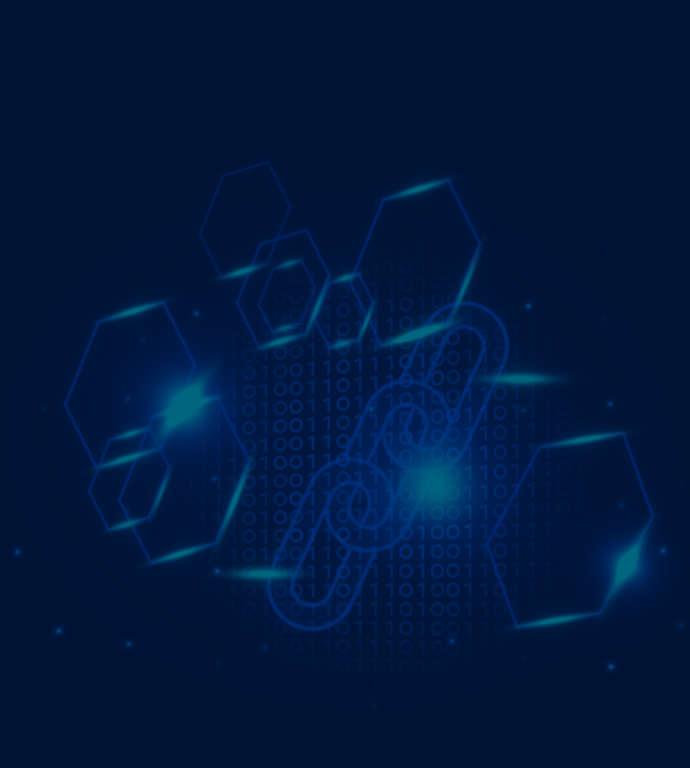
Write a WebGL 1 fragment shader that draws this background.

```glsl
precision highp float;
// Dark blue backdrop: glowing hexagons, a three-link chain and a field of binary digits.
uniform vec2 u_resolution;

const vec3 NAVY = vec3(0.0, 0.074, 0.205);
const vec3 BLUE = vec3(0.0, 0.18, 0.53);
const vec3 TEAL = vec3(0.0, 0.42, 0.50);
const vec2 LINK_STEP = vec2(0.57, 0.78);
float px; // size of one pixel in scene units

float hash(vec2 p) {
  vec3 q = fract(vec3(p.xyx) * 0.1031);
  q += dot(q, q.yzx + 33.33);
  return fract((q.x + q.y) * q.z);
}

float segment(vec2 p, vec2 a, vec2 b) {
  vec2 d = b - a;
  return length(p - a - d * clamp(dot(p - a, d) / dot(d, d), 0.0, 1.0));
}

float stroke(float d, float width) {
  return 1.0 - smoothstep(max(0.0, width - px), width + px, d);
}

// Flare lying along a direction, with a sharp ridge and a soft skirt
float streak(vec2 p, vec2 centre, vec2 dir, float len, float width) {
  vec2 u = normalize(dir), q = p - centre;
  float along = dot(q, u) / len;
  float across = abs(q.x * u.y - q.y * u.x) / width;
  return exp(-along * along) * (0.9 * exp(-across * across) + 0.35 * exp(-across * 0.6 - along * along));
}

// Skewed hexagon with corners a, b, b - a and their opposites; x = outline, y = flares
vec2 hexagon(vec2 p, vec2 centre, vec2 a, vec2 b) {
  vec2 q = p - centre;
  if (q.y * a.x < q.x * a.y) q = -q;
  float d = min(segment(q, a, b), min(segment(q, b, b - a), segment(q, b - a, -a)));
  float outline = stroke(d, 0.013) + 0.35 * exp(-d / 0.04);
  return vec2(outline, streak(q, b - 0.45 * a, a, 0.36 * length(a), 0.032));
}

vec2 tile(vec2 p, vec2 centre, float size) {
  return hexagon(p, centre, size * vec2(0.78, 0.24), size * vec2(0.40, 1.0));
}

// Signed distance to the band of one chain link
float linkBand(vec2 p, vec2 centre) {
  vec2 h = vec2(0.19, 0.415);
  return abs(segment(p, centre - h, centre + h) - 0.315) - 0.118;
}

// x = outline, y = fill; neighbours pass over on one side and under on the other
vec2 chain(vec2 p) {
  vec2 sum = vec2(0.0);
  for (int i = 0; i < 3; i++) {
    vec2 c = vec2(4.45, 3.80) - float(i) * LINK_STEP;
    float d = linkBand(p, c);
    bool right = dot(p - c, vec2(0.78, -0.57)) > 0.0;
    float cover = linkBand(p, right ? c + LINK_STEP : c - LINK_STEP);
    if ((i == 0 && right) || (i == 2 && !right)) cover = 1.0;
    float seen = smoothstep(-px, px, cover);
    float line = stroke(abs(d), 0.018) + 0.35 * exp(-abs(d) / 0.04);
    sum = max(sum, seen * vec2(line, 1.0 - smoothstep(-px, px, d)));
  }
  return sum;
}

// Repeating 0100110111 rows that tilt more towards the top
float digits(vec2 p) {
  float v = p.y - (p.y - 1.68) / 30.0 * (p.x - 3.5);
  vec2 size = vec2(0.157, 0.187);
  vec2 g = (vec2(p.x, v) - vec2(2.49, 3.46)) / size + 0.5;
  vec2 f = (fract(g) - 0.5) * size;
  float k = mod(floor(g.x), 10.0);
  bool zero = k < 0.5 || abs(k - 2.5) < 1.0 || abs(k - 6.0) < 0.5;
  float d = zero ? abs(length(f * vec2(1.0, 0.95)) - 0.055)
    : min(segment(f, vec2(0.012, -0.06), vec2(0.012, 0.06)),
          segment(f, vec2(0.012, 0.06), vec2(-0.03, 0.045)));
  float fade = 1.0 - smoothstep(0.35, 1.0, length((p - vec2(3.8, 3.0)) / vec2(2.25, 2.45)));
  return stroke(d, 0.013) * fade * (0.65 + 0.35 * hash(floor(g) + 50.0));
}

// Sparse specks, at most one per cell, few of them bright
float specks(vec2 p) {
  vec2 id = floor(p / 0.8), f = p - id * 0.8;
  vec2 at = 0.15 + 0.5 * vec2(hash(id + 3.0), hash(id + 17.0));
  float r = length(f - at), power = hash(id + 41.0);
  float band = smoothstep(0.5, 0.9, p.y) * (1.0 - smoothstep(4.9, 5.3, p.y));
  return band * power * power * power * (exp(-r * r / 0.0005) + 0.3 * exp(-r * r / 0.003));
}

// x = wide halo, y = bright core
vec2 bloom(vec2 p, vec2 centre, float size) {
  float r = length(p - centre) / size;
  return vec2(0.5 * exp(-r * r * 2.0) + 0.25 * exp(-r * 1.8), 0.9 * exp(-r * r * 10.0));
}

void main() {
  px = 7.68 / u_resolution.y; // the canvas is 7.68 units tall
  vec2 p = gl_FragCoord.xy * px;
  vec2 e = (p - vec2(3.4, 3.2)) / vec2(2.3, 1.8);
  vec3 col = mix(NAVY, BLUE, 0.10 * exp(-dot(e, e)));

  // Halos, digits and chain, lit where they near a halo
  vec2 glow = bloom(p, vec2(1.85, 3.63), 0.68) + bloom(p, vec2(4.36, 2.82), 0.88)
            + bloom(p, vec2(6.27, 2.03), 0.40);
  vec2 links = chain(p);
  vec3 lit = mix(vec3(0.0, 0.20, 0.53), TEAL, min(0.9 * glow.x * glow.x, 0.8));
  col = mix(col, BLUE, min(glow.x, 0.8));
  col = mix(col, lit, (0.10 + 0.35 * glow.x) * links.y);
  col = mix(col, lit, 0.65 * digits(p));
  col = mix(col, lit, 0.62 * min(links.x, 1.0));

  // Hexagons, from large to small; two carry flares on the lower edge only
  vec2 hexes = tile(p, vec2(1.30, 3.83), 0.83) + tile(p, vec2(4.15, 5.05), 0.83)
    + tile(p, vec2(1.84, 2.88), 0.83)
    + vec2(0.75, step(p.y, 4.79)) * tile(p, vec2(2.83, 4.79), 0.59)
    + 0.8 * tile(p, vec2(1.29, 2.89), 0.51) + 0.8 * tile(p, vec2(3.44, 4.57), 0.37)
    + 0.6 * tile(p, vec2(2.87, 4.72), 0.36)
    + vec2(0.45, step(p.y, 5.48)) * tile(p, vec2(2.45, 5.48), 0.58)
    + hexagon(p, vec2(5.70, 2.38), vec2(0.83, 0.14), vec2(0.53, 0.97));
  col = mix(col, BLUE, 0.55 * min(hexes.x, 1.0));

  // Flares along edges, level streaks, specks and bright cores
  vec2 slope = vec2(0.40, 1.0);
  float flare = hexes.y + streak(p, vec2(2.35, 2.68), slope, 0.36, 0.03)
    + 0.8 * streak(p, vec2(4.65, 4.82), slope, 0.32, 0.026)
    + 0.8 * streak(p, vec2(3.17, 4.60), slope, 0.24, 0.024)
    + 0.8 * streak(p, vec2(3.66, 4.45), slope, 0.18, 0.022)
    + 0.7 * streak(p, vec2(1.61, 2.75), slope, 0.22, 0.022)
    + streak(p, vec2(1.82, 3.60), vec2(0.6, 0.8), 0.36, 0.07)
    + streak(p, vec2(6.27, 2.03), vec2(0.53, 0.97), 0.34, 0.06)
    + streak(p, vec2(4.24, 4.37), vec2(1.0, 0.3), 0.28, 0.04)
    + streak(p, vec2(5.20, 3.89), vec2(1.0, 0.0), 0.32, 0.05)
    + streak(p, vec2(2.64, 1.94), vec2(1.0, 0.0), 0.30, 0.05);
  col = mix(col, BLUE, 0.3 * min(flare, 1.0));
  col = mix(col, TEAL, min(0.9 * flare + glow.y, 0.92));
  col = mix(col, vec3(0.0, 0.30, 0.60), 0.8 * specks(p));
  gl_FragColor = vec4(col, 1.0);
}
```
